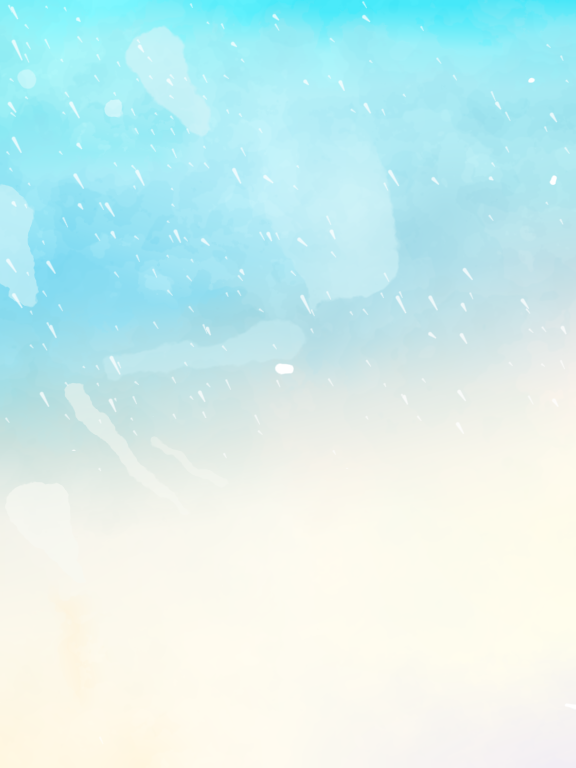
Write a WebGL 2 fragment shader that draws this background.

```glsl
#version 300 es
precision highp float;
// Watercolour shore: a cyan-to-cream wash built from stacked colour rows,
// bent by stepped noise so that it breaks into hard-edged pigment patches,
// then overlaid with pale tongues, soft stains and slanted white specks.
uniform vec2 u_resolution;
out vec4 fragColor;

float hash(vec2 p) {
    vec3 q = fract(vec3(p.xyx) * 0.1031);
    q += dot(q, q.yzx + 33.33);
    return fract((q.x + q.y) * q.z);
}

float noise(vec2 p) {
    vec2 i = floor(p), f = fract(p);
    f = f * f * (3.0 - 2.0 * f);
    return mix(mix(hash(i), hash(i + vec2(1, 0)), f.x),
               mix(hash(i + vec2(0, 1)), hash(i + 1.0), f.x), f.y);
}

float fbm(vec2 p) {
    float sum = 0.0, gain = 0.5;
    for (int i = 0; i < 5; i++) {
        sum += gain * noise(p);
        p = mat2(0.8, 0.6, -0.6, 0.8) * p * 2.03 + 7.1;
        gain *= 0.5;
    }
    return sum;
}

// Noise in flat tones with smoothed borders, centred on zero
float patches(vec2 p, float levels) {
    float v = fbm(p) * levels;
    float w = clamp(fwidth(v), 0.01, 0.5);
    return (floor(v) + smoothstep(0.5 - w, 0.5 + w, fract(v))) / levels - 0.48;
}

// Three colours spread over the width
vec3 row(vec3 left, vec3 middle, vec3 right, float x) {
    return x < 0.5 ? mix(left, middle, clamp(x * 2.0, 0.0, 1.0))
                   : mix(middle, right, clamp(x * 2.0 - 1.0, 0.0, 1.0));
}

float span(float low, float high, float y) {
    return clamp((y - low) / (high - low), 0.0, 1.0);
}

// Distance to a stroke whose radius changes from ra to rb
float taper(vec2 p, vec2 a, vec2 b, float ra, float rb) {
    vec2 ab = b - a;
    float h = clamp(dot(p - a, ab) / dot(ab, ab), 0.0, 1.0);
    return length(p - a - ab * h) - mix(ra, rb, h);
}

float cover(float d, float soft) { return 1.0 - smoothstep(-soft, soft, d); }

vec3 wash(vec2 p) {
    float x = p.x / 0.75, y = p.y;
    vec3 c = row(vec3(1, .965, .875), vec3(.99, .98, .94), vec3(.95, .93, .96), x);
    c = mix(c, row(vec3(.99, .975, .92), vec3(.995, .985, .94), vec3(.995, .99, .93), x), span(0.0, 0.16, y));
    c = mix(c, row(vec3(.95, .95, .92), vec3(.985, .98, .94), vec3(.997, .987, .92), x), span(0.16, 0.32, y));
    c = mix(c, row(vec3(.82, .89, .87), vec3(.94, .94, .91), vec3(.99, .98, .93), x), span(0.32, 0.41, y));
    c = mix(c, row(vec3(.66, .87, .89), vec3(.85, .90, .89), vec3(.96, .95, .92), x), span(0.41, 0.49, y));
    c = mix(c, row(vec3(.54, .86, .93), vec3(.69, .87, .90), vec3(.88, .91, .91), x), span(0.49, 0.57, y));
    c = mix(c, row(vec3(.50, .86, .95), vec3(.66, .90, .95), vec3(.74, .87, .90), x), span(0.57, 0.66, y));
    c = mix(c, row(vec3(.58, .90, .96), vec3(.72, .93, .97), vec3(.68, .90, .93), x), span(0.66, 0.76, y));
    c = mix(c, row(vec3(.56, .92, .95), vec3(.71, .94, .97), vec3(.69, .93, .96), x), span(0.76, 0.88, y));
    c = mix(c, row(vec3(.58, .94, .96), vec3(.62, .94, .97), vec3(.56, .93, .97), x), span(0.88, 0.95, y));
    return mix(c, row(vec3(.50, .95, .98), vec3(.30, .92, .98), vec3(.25, .90, .97), x), span(0.95, 1.0, y));
}

// One slanted fleck in some of the cells of a grid
float specks(vec2 p, float cells, float size, float density, float px) {
    vec2 id = floor(p * cells);
    float pick = hash(id + cells), turn = hash(id + 5.7);
    vec2 centre = (id + 0.3 + 0.4 * vec2(hash(id + 1.3), hash(id + 9.1))) / cells;
    vec2 arm = vec2(0.6, -0.4 - turn) * size * (0.3 + hash(id + 3.9));
    float d = taper(p, centre - arm, centre + arm, size * 0.35, size * 0.12);
    return cover(d, px) * step(pick, density);
}

void main() {
    vec2 p = gl_FragCoord.xy / u_resolution.y;
    float px = 1.0 / u_resolution.y;
    float broad = patches(p * 7.0 + 2.0, 9.0), fine = patches(p * 19.0 + 31.0, 7.0);
    float sky = smoothstep(0.3, 0.6, p.y + 0.1 * (0.4 - p.x));
    vec2 bent = p + vec2(broad, fine) * 0.10 + vec2(fine, broad) * 0.06 * (1.0 - span(0.9, 1.0, p.y));
    vec2 rough = p + 0.035 * (vec2(fbm(p * 22.0), fbm(p * 22.0 + 50.0)) - 0.48);
    vec3 color = wash(mix(p, bent, 0.75));
    color += (broad * vec3(.20, .07, .04) + fine * vec3(.11, .05, .03)) * mix(0.15, 1.0, sky);

    // Soft stains
    color = mix(color, vec3(.58, .82, .88), 0.5 * cover(taper(bent, vec2(.58, .73), vec2(.43, .57), .03, .02), .08));
    color = mix(color, vec3(.47, .91, .95), 0.5 * cover(taper(bent, vec2(0, .845), vec2(.23, .82), .015, .01), .04));
    color = mix(color, vec3(.48, .85, .95), 0.5 * cover(taper(bent, vec2(.06, .64), vec2(.27, .615), .05, .02), .03));
    color = mix(color, vec3(1, .94, .82), 0.5 * cover(taper(bent, vec2(.09, .20), vec2(.11, .11), .02, .01), .03));
    color = mix(color, vec3(1, .95, .83), 0.5 * cover(length(bent - vec2(.21, .01)) - .04, .05));

    // Pale tongues with crisp borders
    vec3 mist = vec3(.83, .955, .97), foam = vec3(.97, .975, .95);
    float cloud = min(taper(rough, vec2(.41, .77), vec2(.45, .68), .09, .07), taper(rough, vec2(.46, .67), vec2(.405, .60), .05, .008));
    color = mix(color, mist, 0.55 * cover(cloud, px * 2.0) * smoothstep(.29, .46, p.x) * (1.0 - smoothstep(.74, .86, p.y)));
    color = mix(color, mist, 0.65 * cover(taper(rough, vec2(.205, .92), vec2(.26, .83), .043, .008), px * 2.0));
    color = mix(color, mist, 0.60 * cover(taper(rough, vec2(0, .715), vec2(.03, .617), .045, .022), px));
    color = mix(color, mist, 0.35 * cover(taper(rough, vec2(.15, .525), vec2(.37, .555), .012, .022), px * 2.0));
    color = mix(color, foam, 0.65 * cover(taper(rough, vec2(.05, .34), vec2(.10, .25), .042, .010), px));
    color = mix(color, foam, 0.50 * cover(taper(rough, vec2(.10, .485), vec2(.24, .33), .013, .005), px));
    color = mix(color, foam, 0.40 * cover(taper(rough, vec2(.20, .43), vec2(.28, .37), .004, .008), px));

    // White drops and scattered flecks
    vec2 edge = mix(p, rough, 0.35);
    float drops = cover(taper(edge, vec2(.365, .519), vec2(.375, .519), .007, .006), px);
    drops = max(drops, cover(taper(edge, vec2(.722, .764), vec2(.724, .769), .004, .003), px));
    drops = max(drops, cover(length(edge - vec2(.69, .897)) - .004, px));
    drops = max(drops, cover(taper(edge, vec2(.737, .081), vec2(.75, .077), .002, .003), px));
    drops = max(drops, 0.45 * cover(length(rough - vec2(.15, .859)) - .013, px));
    drops = max(drops, 0.35 * cover(length(edge - vec2(.036, .898)) - .012, px));
    float density = smoothstep(.34, .5, p.y) * mix(.34, .14, smoothstep(.1, .5, p.x));
    drops = max(drops, 0.75 * specks(p, 24.0, .007, density, px));
    drops = max(drops, 0.65 * specks(p + .37, 43.0, .0035, density, px));
    fragColor = vec4(clamp(mix(color, vec3(1), drops), 0.0, 1.0), 1.0);
}
```
